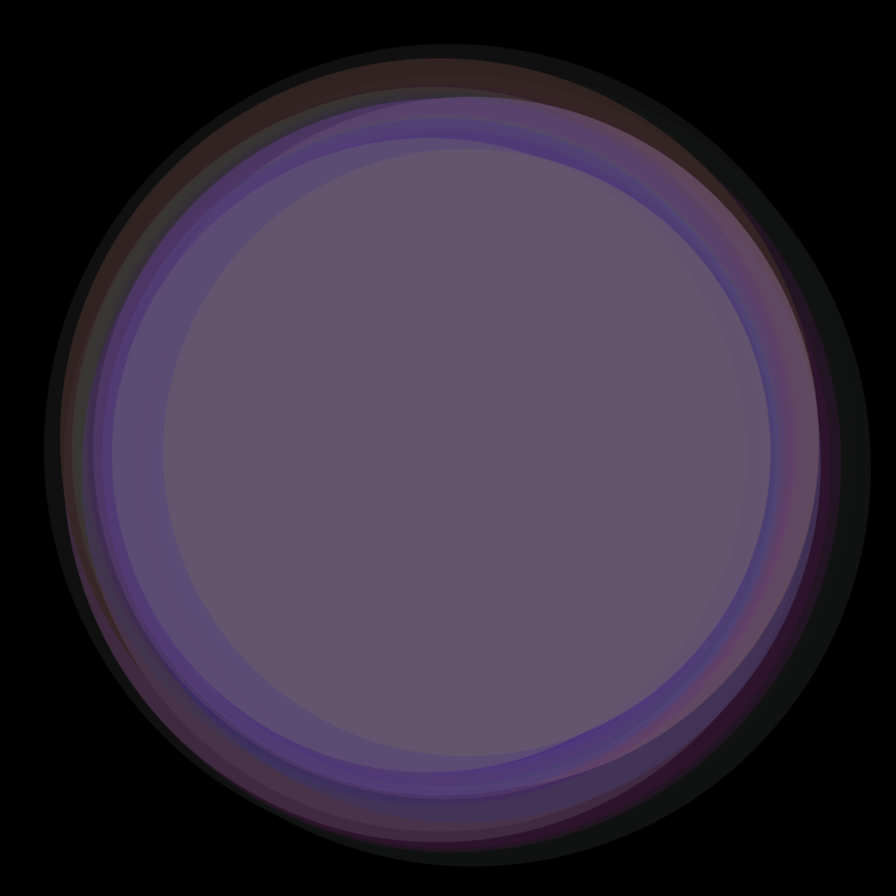
Reproduce this background procedurally as a Shadertoy shader.

```glsl
// Stacked translucent discs forming a dusky violet orb on black.

#define DISC_OPACITY 0.85
#define VEIL_COUNT 22
#define VEIL_TINT 0.035
#define VEIL_SPREAD 0.034
#define VEIL_RADIUS_MIN 0.325
#define VEIL_RADIUS_MAX 0.405
#define ORB_CENTER vec2(0.497, 0.490)

// Sine-free hash: one number to three values in 0..1
vec3 hash31(float n) {
    vec3 p = fract(n * vec3(0.1031, 0.1030, 0.0973));
    p += dot(p, p.yzx + 33.33);
    return fract((p.xxy + p.yzz) * p.zyx);
}

// Antialiased coverage of a disc
float discMask(vec2 uv, vec2 center, float radius) {
    float pixel = 1.0 / min(iResolution.x, iResolution.y);
    return smoothstep(pixel, -pixel, length(uv - center) - radius);
}

// Lays one translucent disc over the colour
void paintDisc(inout vec3 color, vec2 uv, vec2 center, float radius, vec3 tint) {
    color = mix(color, tint, DISC_OPACITY * discMask(uv, center, radius));
}

void mainImage(out vec4 fragColor, in vec2 fragCoord) {
    vec2 uv = (fragCoord - 0.5 * iResolution.xy) / min(iResolution.x, iResolution.y) + 0.5;
    vec3 color = vec3(0.0);

    // Dark outer halo
    paintDisc(color, uv, vec2(0.527, 0.478), 0.445, vec3(0.070, 0.083, 0.075));
    paintDisc(color, uv, vec2(0.501, 0.499), 0.452, vec3(0.068, 0.072, 0.070));
    paintDisc(color, uv, vec2(0.505, 0.483), 0.434, vec3(0.145, 0.080, 0.145));
    paintDisc(color, uv, vec2(0.501, 0.479), 0.426, vec3(0.185, 0.075, 0.180));

    // Mauve base, then brown and olive crescents
    paintDisc(color, uv, vec2(0.488, 0.477), 0.417, vec3(0.265, 0.180, 0.270));
    paintDisc(color, uv, vec2(0.490, 0.512), 0.423, vec3(0.215, 0.150, 0.140));
    paintDisc(color, uv, vec2(0.484, 0.499), 0.404, vec3(0.255, 0.220, 0.190));

    // Mauve, blue and pink rims
    paintDisc(color, uv, vec2(0.492, 0.473), 0.401, vec3(0.290, 0.205, 0.300));
    paintDisc(color, uv, vec2(0.516, 0.482), 0.400, vec3(0.260, 0.205, 0.350));
    paintDisc(color, uv, vec2(0.495, 0.499), 0.391, vec3(0.350, 0.255, 0.370));
    paintDisc(color, uv, vec2(0.527, 0.505), 0.387, vec3(0.400, 0.305, 0.385));
    paintDisc(color, uv, vec2(0.492, 0.490), 0.378, vec3(0.355, 0.285, 0.425));

    // Scattered faint veils that tint the rims
    for (int i = 0; i < VEIL_COUNT; i++) {
        vec3 place = hash31(float(i) + 1.0);
        vec3 hue = hash31(float(i) + 71.0) - 0.5;
        vec2 center = ORB_CENTER + (place.xy - 0.5) * VEIL_SPREAD;
        float radius = mix(VEIL_RADIUS_MIN, VEIL_RADIUS_MAX, place.z);
        color += hue * VEIL_TINT * discMask(uv, center, radius);
    }

    // Violet body, pale ring and flat core
    paintDisc(color, uv, vec2(0.479, 0.492), 0.354, vec3(0.365, 0.310, 0.450));
    paintDisc(color, uv, vec2(0.521, 0.495), 0.339, vec3(0.400, 0.340, 0.430));
    paintDisc(color, uv, vec2(0.505, 0.491), 0.310, vec3(0.384, 0.332, 0.428));

    fragColor = vec4(clamp(color, 0.0, 1.0), 1.0);
}
```
